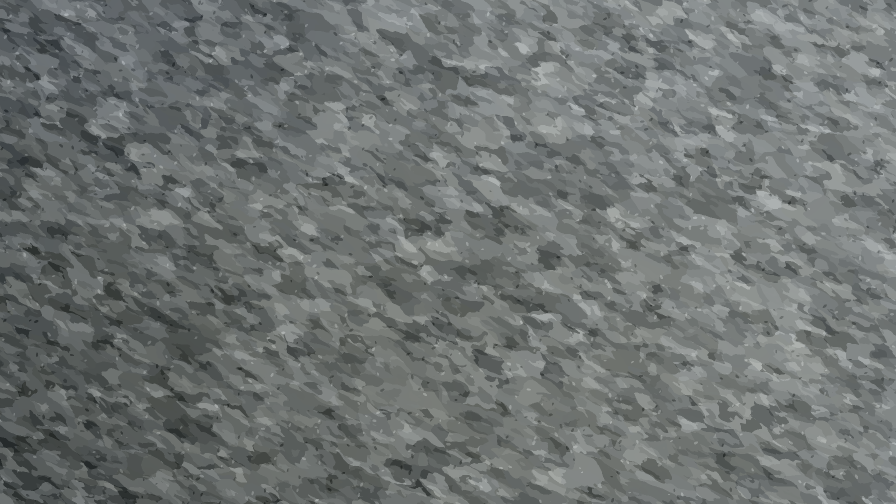
Give the GLSL for this texture, as a Shadertoy shader.

```glsl
// Weathered grey stone: slanting, flat-toned flakes with scattered grit.

const float SLANT = 0.47;                       // flakes fall to the right, radians
const vec2  BIG_FLAKE = vec2(0.050, 0.025);     // length and width, in canvas heights
const vec2  SMALL_FLAKE = vec2(0.029, 0.013);
const float BIG_CONTRAST = 0.18;
const float SMALL_CONTRAST = 0.23;
const float SMALL_SHARE = 0.48;                 // share of small flakes that show
const float TONE_STEP = 0.042;
const float WARP = 0.72;                        // curls the flake outlines
const float GRIT_SPACING = 0.021;
const float GRIT_SHARE = 0.24;
const float GRIT_RADIUS = 0.0040;
const vec3  COOL_TINT = vec3(-0.016, 0.004, 0.005);
const vec3  BROWN_TINT = vec3(0.010, 0.003, -0.022);
const vec3  BLUE_TINT = vec3(-0.006, -0.002, 0.020);
const int   SAMPLES = 2;                        // per axis, smooths the edges

vec2 hash2(vec2 cell) {
    vec3 h = fract(cell.xyx * vec3(0.1031, 0.1030, 0.0973));
    h += dot(h, h.yzx + 33.33);
    return fract((h.xx + h.yz) * h.zy);
}

// Layered sines, roughly -1 to 1
float waves(vec2 p) {
    float sum = 0.0, weight = 0.5;
    for (int i = 0; i < 4; i++) {
        sum += weight * sin(p.x + 1.7 * sin(p.y + float(i))) * cos(0.8 * p.y - 0.6 * p.x);
        p = mat2(1.3, 1.1, -1.1, 1.3) * p + 2.3;
        weight *= 0.55;
    }
    return sum;
}

// Index of the nearest scattered flake centre
vec2 nearestCell(vec2 q) {
    vec2 base = floor(q), best = base;
    float bestDist = 9.0;
    for (int y = -1; y <= 1; y++)
    for (int x = -1; x <= 1; x++) {
        vec2 cell = base + vec2(x, y);
        vec2 d = cell + hash2(cell) - q;
        float dist = dot(d, d);
        if (dist < bestDist) { bestDist = dist; best = cell; }
    }
    return best;
}

// Ragged flake coordinates: slanted, stretched and warped
vec2 flakeSpace(vec2 p, vec2 size) {
    float angle = SLANT + 0.14 * sin(2.1 * p.x + 1.3 * p.y);
    p += 0.004 * vec2(waves(p * 31.0), waves(p.yx * 29.0 + 3.0));
    float c = cos(SLANT), s = sin(SLANT);
    vec2 q = vec2(c * p.x - s * p.y, s * p.x + c * p.y) / size;
    vec2 warp = vec2(waves(q * 1.6), waves(q.yx * 1.5 + 5.1));
    return q + WARP * warp + 100.0 + 0.5 * sin(angle * 9.0);
}

// x: signed grit tone, y: coverage
vec2 grit(vec2 p) {
    vec2 q = p / GRIT_SPACING + 40.0, base = floor(q), result = vec2(0.0);
    for (int y = -1; y <= 1; y++)
    for (int x = -1; x <= 1; x++) {
        vec2 cell = base + vec2(x, y);
        vec2 kind = hash2(cell + 71.0);
        vec2 shape = hash2(cell + 137.0);
        if (kind.x > GRIT_SHARE) continue;
        vec2 d = (q - cell - hash2(cell + 19.0)) * GRIT_SPACING;
        float angle = 6.28 * shape.x;
        d = mat2(cos(angle), sin(angle), -sin(angle), cos(angle)) * d;
        float radius = GRIT_RADIUS * mix(0.45, 1.0, shape.y);
        if (length(d * vec2(0.8, 1.5)) < radius)
            result = vec2(kind.y > 0.45 ? 0.13 : -0.13, 1.0);
    }
    return result;
}

// Broad light: dark at the left, pale at the upper right
float broadTone(vec2 p, vec2 uv) {
    float light = 0.310 + 0.31 * uv.x - 0.13 * uv.x * uv.x + 0.055 * uv.y;
    return light + 0.030 * waves(p * vec2(3.1, 4.0) + 1.4);
}

vec3 stone(vec2 p, vec2 uv) {
    vec2 bigCell = nearestCell(flakeSpace(p, BIG_FLAKE));
    vec2 smallCell = nearestCell(flakeSpace(p + 0.37, SMALL_FLAKE));
    vec2 big = hash2(bigCell + 11.0);
    vec2 small = hash2(smallCell + 53.0);

    // Flat steps let neighbouring flakes merge into irregular patches
    float tone = broadTone(p, uv) + BIG_CONTRAST * (big.x - 0.5);
    if (small.y < SMALL_SHARE) tone += SMALL_CONTRAST * (small.x - 0.5);
    tone = mix(tone, (floor(tone / TONE_STEP) + 0.5) * TONE_STEP, 0.8);

    vec2 speck = grit(p);
    tone = clamp(tone + speck.x * speck.y, 0.16, 0.69);

    // Brown stains low in the middle, a blue cast at the upper left
    float brown = smoothstep(0.75, 0.1, length((uv - vec2(0.5, 0.25)) * vec2(1.0, 1.1)));
    float blue = smoothstep(0.4, 0.0, length(uv - vec2(0.1, 0.95)));
    float hue = (big.y - 0.5) * 0.7;
    return tone + COOL_TINT + BROWN_TINT * (0.5 * brown - 0.4 * hue)
         + BLUE_TINT * (0.5 * blue + 0.4 * hue);
}

void mainImage(out vec4 fragColor, in vec2 fragCoord) {
    vec3 color = vec3(0.0);
    for (int y = 0; y < SAMPLES; y++)
    for (int x = 0; x < SAMPLES; x++) {
        vec2 offset = (vec2(x, y) + 0.5) / float(SAMPLES) - 0.5;
        vec2 pos = fragCoord + offset;
        color += stone(pos / iResolution.y, pos / iResolution.xy);
    }
    fragColor = vec4(color / float(SAMPLES * SAMPLES), 1.0);
}
```
